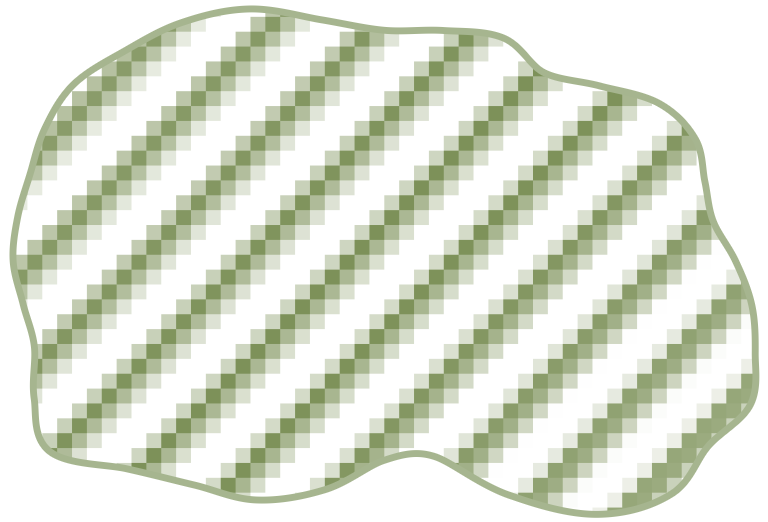
Write a Shadertoy shader that draws this pattern.

```glsl
// Wavy-edged blob filled with diagonal green stripes made of square cells.

const float TAU = 6.2831853;
const float CELL = 0.028487;                       // cell side, in canvas heights
const vec2 GRID_ORIGIN = vec2(24.98, 17.42);       // cells from grid corner to centre
const float PERIOD = 7.0;                          // cells per stripe
const float STRIPE_START = 4.0;                    // diagonal index of a darkest cell
const float DRIFT = 0.01;                          // sub-cell shift gained per diagonal
const float MIDDLE_DIAGONAL = 39.0;
const vec2 BLOB_AXES = vec2(0.7126, 0.4847);
const float OUTLINE_HALF_WIDTH = 0.0066;

const vec3 PAPER = vec3(1.0);
const vec3 STRIPE_GREEN = vec3(0.49, 0.57, 0.35);
const vec3 OUTLINE_GREEN = vec3(0.65, 0.71, 0.56);

// Blob radius every ten degrees, relative to its ellipse
const int SPOKES = 36;
const float RADII[SPOKES] = float[SPOKES](
    0.945, 0.899, 0.918, 0.966, 0.967, 0.903, 0.860, 0.938, 0.925,
    0.912, 0.968, 1.060, 1.088, 1.084, 1.088, 1.052, 1.012, 1.000,
    0.997, 0.985, 1.000, 1.086, 1.172, 1.073, 1.022, 1.005, 0.918,
    0.788, 0.785, 0.985, 1.156, 1.202, 1.138, 1.137, 1.062, 1.004);

float spoke(int i) { return RADII[(i + SPOKES) % SPOKES]; }

// Catmull-Rom curve through the spokes
float blobRadius(float angle) {
    float t = fract(angle / TAU) * float(SPOKES);
    int i = int(t);
    float f = t - float(i);
    float a = spoke(i - 1), b = spoke(i), c = spoke(i + 1), d = spoke(i + 2);
    return b + 0.5 * f * (c - a + f * (2.0 * a - 5.0 * b + 4.0 * c - d
             + f * (3.0 * (b - c) + d - a)));
}

float blobField(vec2 p) {
    vec2 q = p / BLOB_AXES;
    return length(q) / blobRadius(atan(q.y, q.x)) - 1.0;
}

// Field divided by its slope: approximate signed distance near the edge
float blobDistance(vec2 p) {
    vec2 e = vec2(0.001, 0.0);
    vec2 slope = vec2(blobField(p + e.xy) - blobField(p - e.xy),
                      blobField(p + e.yx) - blobField(p - e.yx)) / (2.0 * e.x);
    return blobField(p) / max(length(slope), 0.001);
}

// Ink of one diagonal of cells: steep on the left, slow fade on the right
float stripeInk(float diagonal) {
    float x = mod(diagonal - STRIPE_START + 2.0, PERIOD) - 2.0;
    x -= DRIFT * (diagonal - MIDDLE_DIAGONAL);
    return clamp(min(1.04 + 0.67 * x, 1.0 - 0.36 * x), 0.0, 1.0);
}

// Cell grid with seams blended over one pixel
float cellInk(vec2 p, float pixel) {
    vec2 g = vec2(p.x, -p.y) / CELL + GRID_ORIGIN - 0.5;
    vec2 base = floor(g);
    vec2 w = clamp((g - base - 0.5) * CELL / pixel + 0.5, 0.0, 1.0);
    float n = base.x + base.y;
    float near = stripeInk(n), next = stripeInk(n + 1.0), far = stripeInk(n + 2.0);
    return mix(mix(near, next, w.x), mix(next, far, w.x), w.y);
}

float coverage(float dist, float pixel) {
    return clamp(0.5 - dist / pixel, 0.0, 1.0);
}

void mainImage(out vec4 fragColor, in vec2 fragCoord) {
    float pixel = 1.0 / iResolution.y;
    vec2 p = (fragCoord - 0.5 * iResolution.xy) * pixel;
    float edge = blobDistance(p);

    // Stripes inside the blob, outline on top
    float ink = cellInk(p, pixel) * coverage(edge, pixel);
    vec3 color = mix(PAPER, STRIPE_GREEN, ink);
    color = mix(color, OUTLINE_GREEN, coverage(abs(edge) - OUTLINE_HALF_WIDTH, pixel));
    fragColor = vec4(color, 1.0);
}
```
